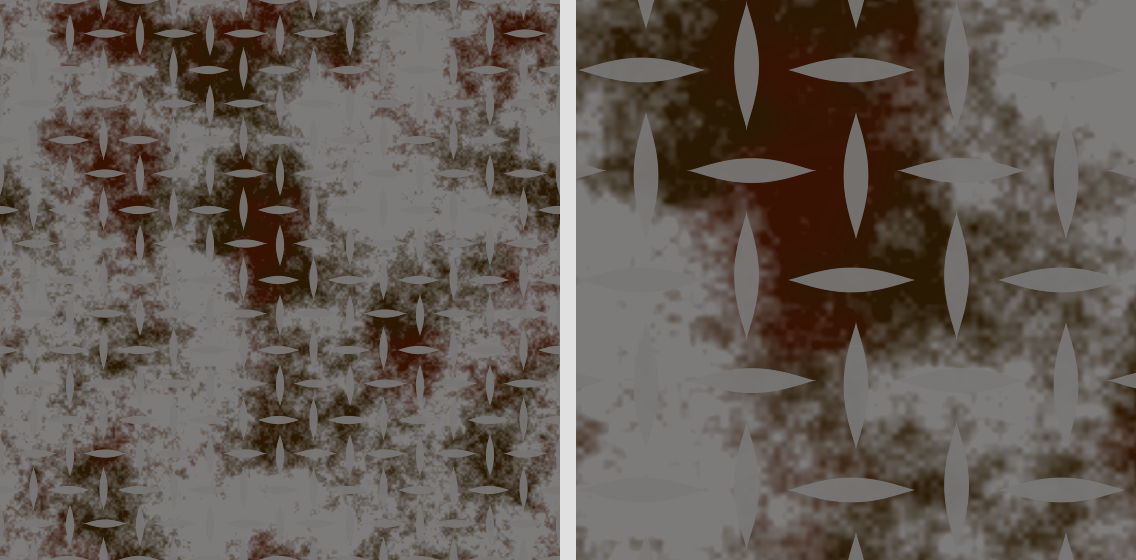
Left: the whole. Right: its middle third, enlarged.
A Shadertoy shader for this texture:

```glsl
// Worn steel tread plate: slim pointed lugs, alternately lying and upright,
// over grey metal eaten by speckled rust. Broad stains are layered sines,
// the grain is wrapped lattice noise, so the whole sheet tiles seamlessly.

const float TILES = 8.0;              // repeats across and down
const float LUG_HALF_LENGTH = 0.305;  // in tile units
const float LUG_HALF_WIDTH = 0.059;
const float LUG_TAPER = 1.25;         // above 1 gives drawn-out tips
const vec2 LUG_ALONG = vec2(0.503, 0.979);
const vec2 LUG_ACROSS = vec2(0.479, 0.0);
const float LUG_RUST = 0.07;          // share of rust left on the lugs

const vec3 STEEL = vec3(0.487, 0.481, 0.480);
const vec3 LUG_STEEL = vec3(0.472, 0.466, 0.462);
const vec3 BROWN_RUST = vec3(0.160, 0.098, 0.012);
const vec3 RED_RUST = vec3(0.215, 0.072, 0.010);

const int STAIN_WAVES = 16;
const float STAIN_STRENGTH = 0.65;
const int GRAIN_OCTAVES = 6;
const float GRAIN_CELLS = 8.0;        // cells across in the coarsest octave
const float GRAIN_FALLOFF = 0.85;
const float RUST_START = -0.65;       // wear level where rust appears
const float RUST_FULL = 1.70;         // wear level where steel is gone
const float TAU = 6.2831853;

// Integer hash, result in 0..1
float hash(vec2 cell, float seed) {
    uvec2 c = uvec2(cell);
    uint h = c.x * 1597334677u ^ c.y * 3812015801u ^ uint(seed) * 2654435769u;
    h = (h ^ (h >> 16)) * 2246822519u;
    h = (h ^ (h >> 13)) * 3266489917u;
    h ^= h >> 16;
    return float(h >> 8) / 16777216.0;
}

// Smooth lattice noise in -1..1 that wraps after the given number of cells
float latticeNoise(vec2 uv, float cells, float seed) {
    vec2 p = uv * cells;
    vec2 a = mod(floor(p), cells);
    vec2 b = mod(a + 1.0, cells);
    vec2 f = fract(p);
    f = f * f * (3.0 - 2.0 * f);
    float low = mix(hash(a, seed), hash(vec2(b.x, a.y), seed), f.x);
    float high = mix(hash(vec2(a.x, b.y), seed), hash(b, seed), f.x);
    return 2.0 * mix(low, high, f.y) - 1.0;
}

// Sum of plane waves with whole frequencies, about unit deviation
float stains(vec2 uv, float seed) {
    float sum = 0.0;
    for (int i = 0; i < STAIN_WAVES; i++) {
        float n = float(i);
        float angle = TAU * hash(vec2(n, 1.0), seed);
        float radius = mix(1.0, 4.6, hash(vec2(n, 2.0), seed));
        vec2 wave = floor(radius * vec2(cos(angle), sin(angle)) + 0.5);
        sum += sin(TAU * (dot(uv, wave) + hash(vec2(n, 3.0), seed)));
    }
    return sum * sqrt(2.0 / float(STAIN_WAVES));
}

// Octaves of speckle, from blotches down to fine grit
float grain(vec2 uv, float seed) {
    float sum = 0.0, weight = 1.0, cells = GRAIN_CELLS;
    for (int i = 0; i < GRAIN_OCTAVES; i++) {
        sum += weight * latticeNoise(uv, cells, seed + float(i));
        weight *= GRAIN_FALLOFF;
        cells *= 2.0;
    }
    return sum;
}

// Signed distance, nearly, to a pointed lug lying along x
float lugDistance(vec2 p) {
    float u = p.x / LUG_HALF_LENGTH;
    float profile = pow(max(1.0 - u * u, 0.0), LUG_TAPER);
    return max(abs(p.y) - LUG_HALF_WIDTH * profile, abs(p.x) - LUG_HALF_LENGTH);
}

// Coverage of the four lugs in each tile
float lugMask(vec2 tile, float pixel) {
    float d = 1.0;
    for (int i = 0; i < 4; i++) {
        int upright = i & 1;
        int row = i >> 1;
        vec2 centre = vec2(LUG_ALONG[row], LUG_ACROSS[row ^ upright]);
        vec2 p = upright == 1 ? tile.yx : tile;
        d = min(d, lugDistance(fract(p - centre + 0.5) - 0.5));
    }
    return 1.0 - smoothstep(-0.6 * pixel, 0.6 * pixel, d);
}

void mainImage(out vec4 fragColor, in vec2 fragCoord) {
    vec2 uv = fragCoord / iResolution.xy;
    vec2 tile = vec2(uv.x, 1.0 - uv.y) * TILES;
    float lug = lugMask(tile, TILES / iResolution.y);

    // Rust amount and hue
    float wear = STAIN_STRENGTH * stains(uv, 11.0) + grain(uv, 23.0);
    float rust = clamp((wear - RUST_START) / (RUST_FULL - RUST_START), 0.0, 1.0);
    float redness = stains(uv, 47.0) + 0.8 * latticeNoise(uv, 32.0, 61.0);
    vec3 rustColour = mix(BROWN_RUST, RED_RUST, smoothstep(-0.5, 1.2, redness));

    // Lugs are rubbed almost clean
    vec3 metal = mix(STEEL, LUG_STEEL, lug);
    rust *= mix(1.0, LUG_RUST, lug);
    fragColor = vec4(mix(metal, rustColour, rust), 1.0);
}
```
